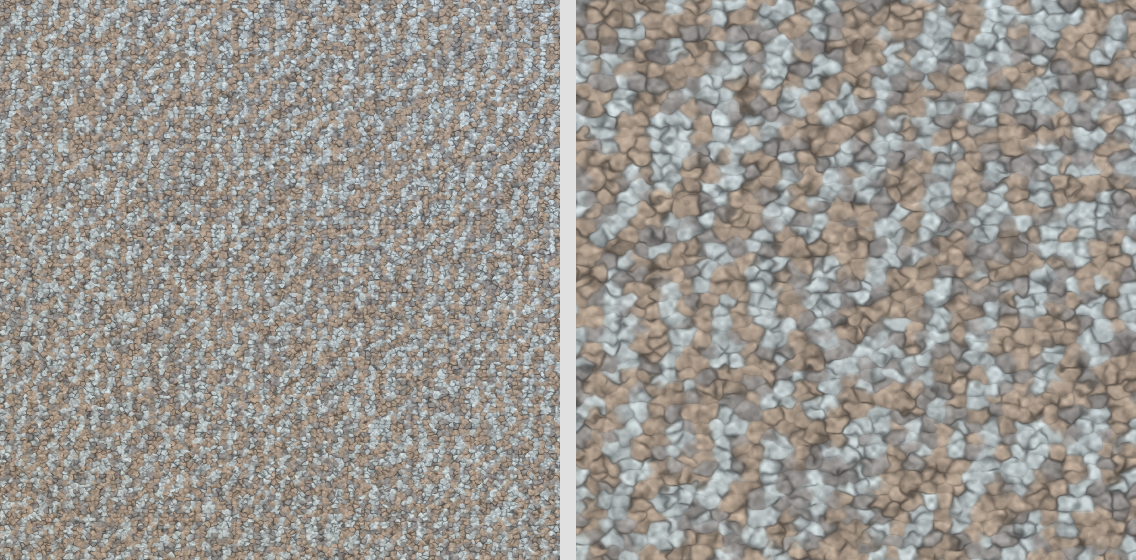
Left: the whole. Right: its middle third, enlarged.
A WebGL 2 fragment shader for this texture:

```glsl
#version 300 es
precision highp float;
// Looped carpet: small soft yarn tufts in pale, tan and grey, gathered into short leaning streaks.

uniform vec2 u_resolution;
out vec4 outColor;

const vec3 PALE = vec3(0.706, 0.742, 0.750);
const vec3 TAN = vec3(0.652, 0.588, 0.528);
const vec3 GREY = vec3(0.562, 0.550, 0.543);

const vec2 TUFT_GRID = vec2(106.0, 132.0);  // tufts across the canvas
const float TUFT_JITTER = 0.85;
const float TUFT_BLEND = 7.0;               // higher is a crisper tuft edge
const float GAP_DEPTH = 0.25;
const float HOLLOW_DEPTH = 0.18;
const float TONE_SPREAD = 0.11;

const float COLUMNS = 32.0;                 // streak columns across the canvas
const float COLUMN_WOBBLE = 0.7;
const float COLUMN_DRIFT = 1.0;
const float SEGMENTS = 18.0;                // streaks along one column
const float SEGMENT_LEAN = 0.55;
const vec2 MOTTLE_SCALE = vec2(90.0, 60.0);
const float PALE_ABOVE = 0.16;
const float TAN_BELOW = -0.10;
const float GREY_FLECKS = 0.07;

const vec2 WARP_SCALE = vec2(180.0, 200.0);
const float WARP_AMOUNT = 0.005;
const float FIBRE_SCALE = 290.0;
const float FIBRE_AMOUNT = 0.26;
const float TAU = 6.2831853;

float hash(vec2 p) {
    return fract(sin(dot(p, vec2(127.1, 311.7))) * 43758.5453);
}

vec2 hash2(vec2 p) {
    return vec2(hash(p), hash(p + vec2(37.3, 91.9)));
}

float noise(vec2 p) {
    vec2 cell = floor(p);
    vec2 f = fract(p);
    f = f * f * (3.0 - 2.0 * f);
    float low = mix(hash(cell), hash(cell + vec2(1.0, 0.0)), f.x);
    float high = mix(hash(cell + vec2(0.0, 1.0)), hash(cell + 1.0), f.x);
    return mix(low, high, f.y);
}

// Yarn colour of the tuft centred at p: staggered, leaning segments in columns
vec3 yarnColor(vec2 p, vec2 id) {
    float wobble = COLUMN_WOBBLE * (noise(p * vec2(11.0, 20.0)) - 0.5);
    float column = p.x * COLUMNS - COLUMN_DRIFT * p.y + wobble;
    float stagger = hash(vec2(floor(column + 0.5), 3.0));
    float along = p.y * SEGMENTS + stagger + 0.8 * (noise(p * 24.0) - 0.5);
    float lean = SEGMENT_LEAN * (fract(along) - 0.5);
    float score = 0.60 * cos(TAU * (column - lean)) - 0.27 * cos(TAU * along);
    score += 0.5 * (noise(p * MOTTLE_SCALE) - 0.5) + 0.6 * (hash(id + 5.7) - 0.5);
    vec3 yarn = score > PALE_ABOVE ? PALE : (score < TAN_BELOW ? TAN : GREY);
    if (hash(id + 29.1) < GREY_FLECKS) yarn = GREY;
    return yarn * (1.0 + TONE_SPREAD * (hash(id + 17.3) - 0.5));
}

// Tufts as soft irregular cells with broken shadows between them
vec3 tufts(vec2 uv) {
    vec2 p = uv * TUFT_GRID;
    vec2 base = floor(p);
    vec3 colorSum = vec3(0.0);
    float weightSum = 0.0;
    float nearest = 8.0;
    float second = 8.0;
    vec2 toNearest = vec2(0.0);
    for (int y = -1; y <= 1; y++) {
        for (int x = -1; x <= 1; x++) {
            vec2 id = base + vec2(x, y);
            vec2 center = id + 0.5 + TUFT_JITTER * (hash2(id) - 0.5);
            vec2 offset = p - center;
            float d = dot(offset, offset);
            float weight = exp(-TUFT_BLEND * d);
            colorSum += weight * yarnColor(center / TUFT_GRID, id);
            weightSum += weight;
            if (d < nearest) {
                second = nearest;
                nearest = d;
                toNearest = offset;
            } else {
                second = min(second, d);
            }
        }
    }
    float edge = sqrt(second) - sqrt(nearest);
    float breakup = 1.6 * smoothstep(0.15, 0.85, noise(uv * 150.0 + 71.0));
    float gap = (1.0 - smoothstep(-0.1, 0.55, edge)) * breakup;
    float hollow = smoothstep(0.4, 0.9, sqrt(nearest));
    float light = 1.0 + 0.09 * clamp(toNearest.y - 0.3 * toNearest.x, -0.7, 0.7);
    return colorSum / weightSum * light * (1.0 - GAP_DEPTH * gap) * (1.0 - HOLLOW_DEPTH * hollow);
}

void main() {
    vec2 uv = gl_FragCoord.xy / min(u_resolution.x, u_resolution.y);
    vec2 warp = vec2(noise(uv * WARP_SCALE), noise(uv * WARP_SCALE + 47.0)) - 0.5;
    vec3 color = tufts(uv + WARP_AMOUNT * warp);

    // Fine fibre grain
    float fibre = noise(uv * FIBRE_SCALE) + 0.5 * noise(uv * FIBRE_SCALE * 1.6 + 13.0) - 0.75;
    color *= 1.03 + FIBRE_AMOUNT * fibre;

    // Broad light: cooler toward the upper right, warmer toward the lower left
    float cool = 0.6 * uv.y + 0.4 * uv.x - 0.5;
    color *= 1.0 + cool * vec3(0.02, 0.05, 0.10);
    outColor = vec4(clamp(color, 0.0, 1.0), 1.0);
}
```
